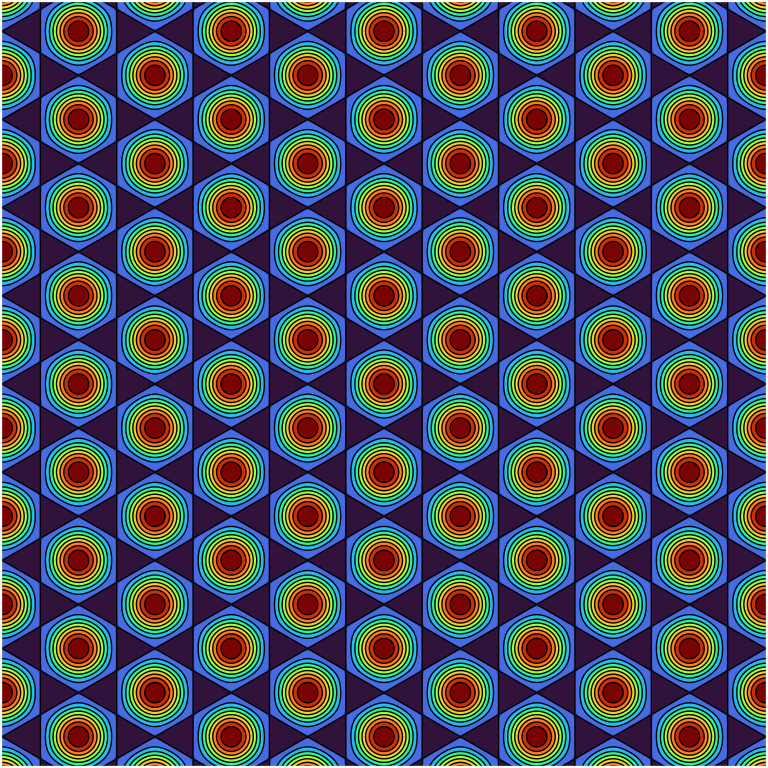
Write a WebGL 2 fragment shader that draws this pattern.

```glsl
#version 300 es
precision highp float;

uniform vec2 u_resolution;
out vec4 fragColor;

#define COLUMNS 10.0
#define MARGIN 0.0028
#define LINE_WIDTH 0.0018
#define LEVEL_STEP 0.5
#define LOWEST_LINE -1.0
#define HIGHEST_LINE 2.5

const float TAU = 6.2831853;
const vec3 LINE_COLOR = vec3(0.0);
const vec3 MARGIN_COLOR = vec3(1.0);

// Band colors from the valleys to the peaks
const vec3 BAND_COLORS[9] = vec3[9](
    vec3(0.190, 0.072, 0.232),
    vec3(0.275, 0.420, 0.890),
    vec3(0.158, 0.736, 0.923),
    vec3(0.196, 0.945, 0.595),
    vec3(0.643, 0.990, 0.234),
    vec3(0.933, 0.812, 0.227),
    vec3(0.984, 0.493, 0.128),
    vec3(0.816, 0.184, 0.018),
    vec3(0.480, 0.016, 0.011));

// Three plane waves 60 degrees apart: x is the height, yz its gradient
vec3 hexagonalWaves(vec2 p, float frequency) {
    vec3 field = vec3(0.0);
    for (int i = 0; i < 3; i++) {
        float angle = float(i) * TAU / 6.0;
        vec2 wave = frequency * vec2(cos(angle), sin(angle));
        float phase = dot(wave, p);
        field += vec3(cos(phase), -wave * sin(phase));
    }
    return field;
}

void main() {
    float side = min(u_resolution.x, u_resolution.y);
    vec2 p = (gl_FragCoord.xy - 0.5 * u_resolution) / side;
    float pixel = 1.0 / side;

    // Height field with a peak at the center of the canvas
    float columnSpacing = (1.0 - 2.0 * MARGIN) / COLUMNS;
    vec3 field = hexagonalWaves(p, TAU / columnSpacing);
    float height = field.x;

    // Flat bands of height
    int band = int(floor((height - LOWEST_LINE) / LEVEL_STEP)) + 1;
    vec3 color = BAND_COLORS[clamp(band, 0, 8)];

    // Contour lines of even width, from the distance to the nearest level
    float level = clamp(round(height / LEVEL_STEP) * LEVEL_STEP,
                        LOWEST_LINE, HIGHEST_LINE);
    float lineDistance = abs(height - level) / max(length(field.yz), 1e-3);
    float line = clamp(0.5 + (0.5 * LINE_WIDTH - lineDistance) / pixel, 0.0, 1.0);
    color = mix(color, LINE_COLOR, line);

    // Thin frame around the field
    vec2 edge = abs(p) - (0.5 * u_resolution / side - MARGIN);
    float frame = clamp(0.5 + max(edge.x, edge.y) / pixel, 0.0, 1.0);
    color = mix(color, MARGIN_COLOR, frame);

    fragColor = vec4(color, 1.0);
}
```
